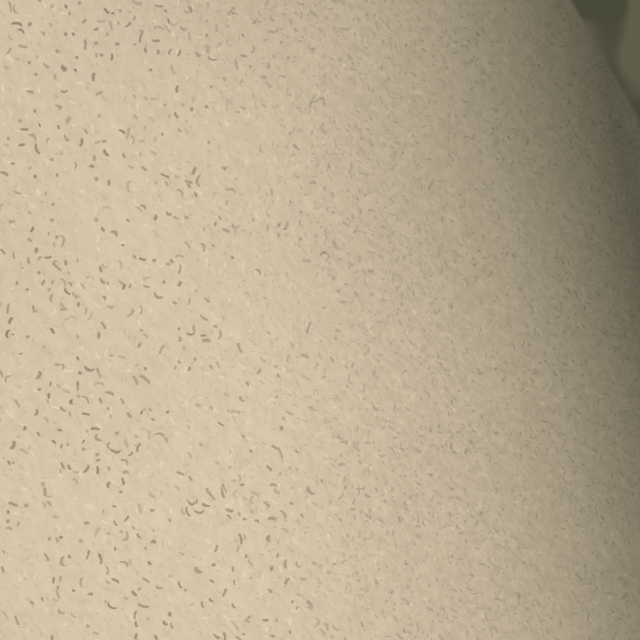
A WebGL 1 fragment shader for this texture:

```glsl
precision highp float;
uniform vec2 u_resolution;

float hash(vec2 p) {
  return fract(sin(dot(p, vec2(127.1, 311.7))) * 43758.5453);
}

float noise(vec2 p) {
  vec2 cell = floor(p);
  vec2 f = fract(p);
  f = f * f * (3.0 - 2.0 * f);
  float low = mix(hash(cell), hash(cell + vec2(1.0, 0.0)), f.x);
  float high = mix(hash(cell + vec2(0.0, 1.0)), hash(cell + vec2(1.0, 1.0)), f.x);
  return mix(low, high, f.y);
}

vec2 rotate(vec2 p, float angle) {
  float c = cos(angle);
  float s = sin(angle);
  return vec2(c * p.x + s * p.y, c * p.y - s * p.x);
}

// Soft, slightly bent strokes, one candidate per grid cell, gathered in clusters
float flecks(vec2 p, float density, float seed) {
  float ink = 0.0;
  for (int j = -1; j <= 1; j++) {
    for (int i = -1; i <= 1; i++) {
      vec2 cell = floor(p) + vec2(float(i), float(j));
      vec2 id = cell + seed;
      vec2 center = cell + vec2(hash(id + 3.1), hash(id + 8.7));
      float cluster = density * (0.35 + 1.3 * noise(id * 0.19));
      float present = step(hash(id + 15.3), cluster);

      vec2 q = rotate(p - center, -0.95 + 2.3 * (hash(id + 21.9) - 0.5));
      q.y += (hash(id + 27.4) - 0.5) * 2.4 * q.x * q.x;
      float size = hash(id + 33.6);
      float halfLength = 0.04 + 0.32 * size * size;
      float d = length(vec2(max(abs(q.x) - halfLength, 0.0), q.y));
      float strength = 0.35 + 0.65 * hash(id + 41.2);
      ink = max(ink, present * strength * (1.0 - smoothstep(0.02, 0.21, d)));
    }
  }
  return ink;
}

void main() {
  vec2 uv = gl_FragCoord.xy / u_resolution;
  vec2 warp = vec2(noise(uv * 70.0), noise(uv * 70.0 + 31.0)) - 0.5;
  vec2 p = uv + 0.006 * warp;
  float farSide = smoothstep(0.25, 0.85, uv.x + 0.15 * uv.y);

  // Light falling off toward the right and upper edges
  float falloff = 0.55 * pow(uv.x + 0.2 * uv.y, 4.0);
  float light = 1.0 - min(falloff, 0.87) - 0.06 * uv.y * uv.y;
  light += 0.05 * (noise(uv * 5.0) - 0.5);

  // Fine slanted grain
  vec2 slanted = rotate(p, -0.95);
  float grain = noise(slanted * vec2(75.0, 150.0)) - 0.5;
  float fineGrain = noise(slanted * vec2(150.0, 270.0) + 17.0) - 0.5;
  float relief = 0.07 * grain + mix(0.03, 0.12, farSide) * fineGrain;

  // Large sparse flecks on the left, small dense ones on the right
  relief -= 0.48 * (1.0 - 0.8 * farSide) * flecks(p * 56.0, 0.42, 0.0);
  relief -= mix(0.10, 0.22, farSide) * flecks(p * 88.0, 0.5, 57.0);
  relief += mix(0.13, 0.10, farSide) * flecks(p * 62.0, 0.25, 113.0);
  light += relief * (0.3 + 0.7 * clamp(light, 0.0, 1.0));

  vec3 shadow = vec3(0.32, 0.31, 0.25);
  vec3 sand = vec3(0.85, 0.78, 0.67);
  vec3 color = mix(shadow, sand, clamp(light, -0.1, 1.08));

  // Dark wedge in the upper right corner
  float wedge = dot(uv - vec2(0.892, 1.0), vec2(0.87, 0.494));
  float patches = smoothstep(0.35, 0.65, noise(uv * 22.0 + 4.0));
  vec3 wedgeColor = mix(vec3(0.29, 0.29, 0.23), vec3(0.38, 0.37, 0.29), patches);
  color = mix(color, wedgeColor, smoothstep(-0.004, 0.005, wedge));

  gl_FragColor = vec4(color, 1.0);
}
```
